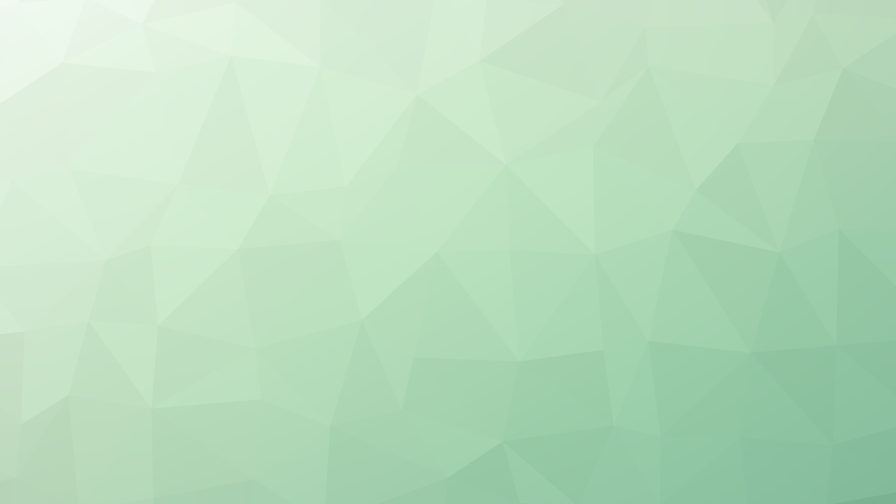
Reproduce this background procedurally as a Shadertoy shader.

```glsl
// Pale mint low-poly background: softly shaded triangles over a diagonal green gradient.

const float ROWS = 6.0;          // mesh cells per canvas height
const float JITTER = 0.68;       // vertex displacement range, in cells
const float FACET_TONE = 0.028;  // brightness range between facets
const float INNER_SHADE = 0.4;   // share of the gradient kept inside a facet

// Sine-free hash: two values in 0..1
vec2 hash22(vec2 p) {
    vec3 q = fract(vec3(p.xyx) * vec3(0.1031, 0.1030, 0.0973));
    q += dot(q, q.yzx + 33.33);
    return fract((q.xx + q.yz) * q.zy);
}

float cross2(vec2 a, vec2 b) {
    return a.x * b.y - a.y * b.x;
}

// Mesh vertex near an integer grid node
vec2 meshVertex(vec2 node) {
    return node + JITTER * (hash22(node + 17.0) - 0.5);
}

// Light-to-deep green ramp, t from 0 to 1
vec3 greenRamp(float t) {
    const vec3 white = vec3(0.95, 0.98, 0.95);
    const vec3 pale  = vec3(0.88, 0.95, 0.87);
    const vec3 mint  = vec3(0.735, 0.885, 0.745);
    const vec3 leaf  = vec3(0.60, 0.80, 0.66);
    const vec3 deep  = vec3(0.49, 0.71, 0.585);
    vec3 c = mix(white, pale, clamp(t / 0.15, 0.0, 1.0));
    c = mix(c, mint, clamp((t - 0.15) / 0.35, 0.0, 1.0));
    c = mix(c, leaf, clamp((t - 0.5) / 0.25, 0.0, 1.0));
    return mix(c, deep, clamp((t - 0.75) / 0.25, 0.0, 1.0));
}

// Gradient from upper left to lower right, greyer in the other two corners
vec3 backdrop(vec2 uv) {
    uv = clamp(uv, 0.0, 1.0);
    float side = uv.x + uv.y - 1.0;
    vec3 greying = vec3(0.01, 0.045, 0.015) * side * side;
    return greenRamp(0.5 * (uv.x + 1.0 - uv.y)) - greying;
}

// Distance inside the line a-b, positive on its left
float edgeDistance(vec2 p, vec2 a, vec2 b) {
    return cross2(b - a, p - a) / max(length(b - a), 1e-4);
}

// Smooth coverage of a triangle in either winding
float triangleCoverage(vec2 p, vec2 a, vec2 b, vec2 c, float pixel) {
    float winding = sign(cross2(b - a, c - a));
    float inside = min(winding * edgeDistance(p, a, b),
                   min(winding * edgeDistance(p, b, c),
                       winding * edgeDistance(p, c, a)));
    return clamp(0.5 + inside / pixel, 0.0, 1.0);
}

// Facet colour in rgb, premultiplied by its coverage in alpha
vec4 facet(vec2 p, vec2 a, vec2 b, vec2 c, vec2 meshSize, float pixel) {
    float coverage = triangleCoverage(p, a, b, c, pixel);
    vec2 centre = (a + b + c) / 3.0;
    vec2 samplePoint = mix(centre, p, INNER_SHADE);
    float tone = FACET_TONE * (hash22(centre * 7.0 + 41.0).x - 0.5);
    return vec4(backdrop(samplePoint / meshSize) + tone, 1.0) * coverage;
}

// Does diagonal a-b separate the other two quad corners?
bool splitsQuad(vec2 a, vec2 b, vec2 c, vec2 d) {
    return cross2(b - a, c - a) * cross2(b - a, d - a) < 0.0;
}

// The two triangles of one mesh cell
vec4 meshCell(vec2 p, vec2 cell, vec2 meshSize, float pixel) {
    vec2 a = meshVertex(cell);
    vec2 b = meshVertex(cell + vec2(1.0, 0.0));
    vec2 c = meshVertex(cell + vec2(0.0, 1.0));
    vec2 d = meshVertex(cell + vec2(1.0, 1.0));
    // Prefer the shorter diagonal that lies within the quad
    bool rising = splitsQuad(a, d, b, c)
        && (distance(a, d) < distance(b, c) || !splitsQuad(b, c, a, d));
    if (rising) {
        return facet(p, a, b, d, meshSize, pixel) + facet(p, a, d, c, meshSize, pixel);
    }
    return facet(p, a, b, c, meshSize, pixel) + facet(p, b, d, c, meshSize, pixel);
}

void mainImage(out vec4 fragColor, in vec2 fragCoord) {
    float pixel = ROWS / iResolution.y;
    vec2 meshSize = iResolution.xy * pixel;
    vec2 p = fragCoord * pixel;

    // Blend the facets of the surrounding cells by coverage
    vec4 sum = vec4(0.0);
    for (int y = -1; y <= 1; y++) {
        for (int x = -1; x <= 1; x++) {
            sum += meshCell(p, floor(p) + vec2(x, y), meshSize, pixel);
        }
    }
    vec3 color = sum.a > 0.001 ? sum.rgb / sum.a : backdrop(p / meshSize);
    fragColor = vec4(color, 1.0);
}
```
